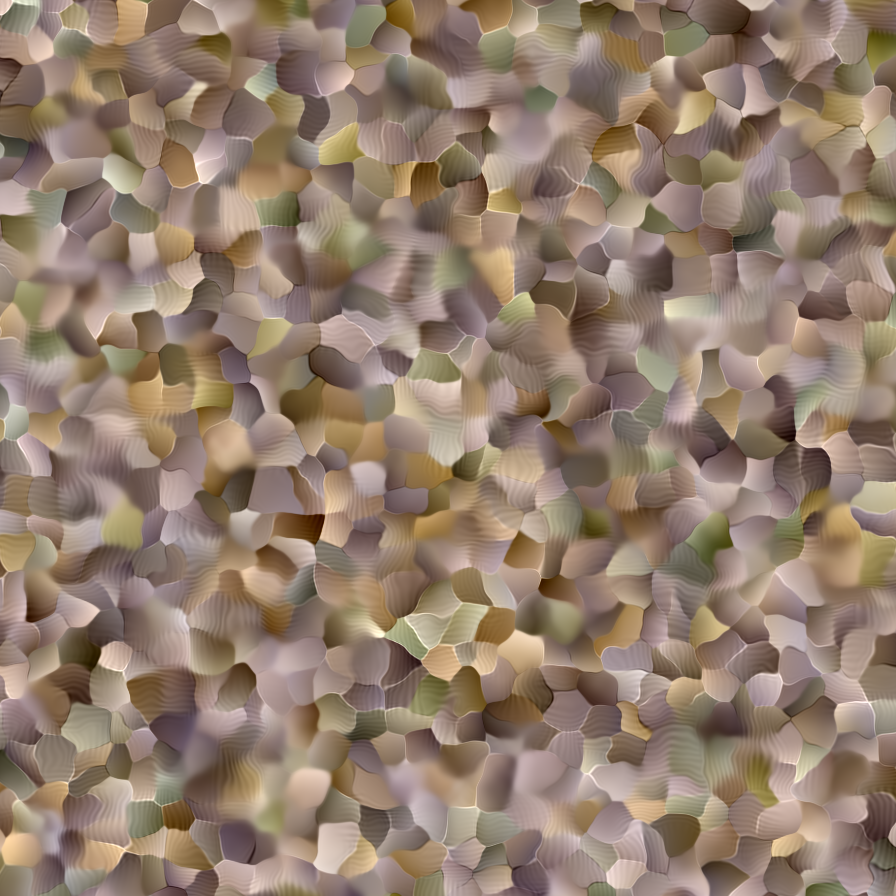
A WebGL 2 fragment shader for this texture:

```glsl
#version 300 es
precision highp float;
// Mosaic of rounded, softly shaded pebble cells with finely rippled seams.
uniform vec2 u_resolution;
out vec4 fragColor;

vec3 hash3(vec2 p) {
  vec3 q = fract(vec3(p.xyx) * vec3(0.1031, 0.1030, 0.0973));
  q += dot(q, q.yxz + 33.33);
  return fract((q.xxy + q.yzz) * q.zyx);
}

vec3 noise3(vec2 p) {
  vec2 i = floor(p), f = fract(p);
  f = f * f * (3.0 - 2.0 * f);
  return mix(mix(hash3(i), hash3(i + vec2(1, 0)), f.x),
             mix(hash3(i + vec2(0, 1)), hash3(i + vec2(1, 1)), f.x), f.y);
}

// Muted stone tones; the cubed terms make strong tints rare.
vec3 cellColor(vec2 id, vec2 offset) {
  vec3 tone = hash3(id + 71.0) * 2.0 - 1.0;
  vec3 slope = hash3(id + 153.0) * 2.0 - 1.0;
  vec3 color = vec3(0.575, 0.49, 0.462);
  color += 0.19 * tone.x + 0.30 * dot(slope.xy, offset);
  float warmth = 0.35 * tone.y + 0.65 * pow(tone.y, 3.0) + 0.5 * slope.z * offset.x;
  float green = 0.25 * tone.z + 0.75 * pow(tone.z, 5.0) + 0.3 * slope.x * offset.y;
  color += warmth * vec3(0.07, 0.015, -0.15);
  color += green * vec3(-0.045, 0.055, -0.045);
  return color;
}

void main() {
  vec2 uv = gl_FragCoord.xy / u_resolution.y;
  vec2 p = uv * 28.0 + 40.0;

  // Bend the grid so that the seams curve.
  p += 0.55 * (noise3(p * 0.9).xy - 0.5) + 0.22 * (noise3(p * 2.1 + 17.0).xy - 0.5);
  vec3 field = noise3(p * 0.8 + 90.0);
  float crisp = smoothstep(0.25, 0.7, field.x);
  float hardness = mix(8.0, 55.0, crisp);

  // Blend the neighbouring cells and keep the two nearest distances.
  vec2 home = floor(p);
  vec3 color = vec3(0.0);
  float total = 0.0, nearest = 9.0, second = 9.0;
  for (int y = -1; y <= 1; y++) {
    for (int x = -1; x <= 1; x++) {
      vec2 id = home + vec2(x, y);
      vec3 h = hash3(id);
      vec2 offset = p - id - 0.5 - 0.8 * (h.xy - 0.5);
      vec2 a = abs(offset) * mix(vec2(1.15, 0.87), vec2(0.87, 1.15), h.z);
      float d = pow(a.x * a.x * a.x + a.y * a.y * a.y, 1.0 / 3.0);
      float weight = exp(-hardness * d);
      color += weight * cellColor(id, offset);
      total += weight;
      second = min(second, max(nearest, d));
      nearest = min(nearest, d);
    }
  }
  color /= total;
  float seam = second - nearest;

  // Broad drift of light and tint across cells.
  vec3 drift = noise3(p * 0.55 + 210.0) - 0.5;
  color += 0.14 * drift.x + 0.09 * drift.y * vec3(0.4, 0.1, -1.0);

  // Thin light or dark seams with a fading echo beside them.
  float polarity = noise3(p * 1.3 + 300.0).y * 2.0 - 0.9;
  float thread = exp(-pow(seam / 0.07, 2.0));
  float echo = cos(seam * 34.0) * exp(-seam * 7.0);
  color += crisp * polarity * (0.22 * thread + 0.07 * echo);

  // Fine horizontal or vertical ripples, faded where too small to resolve.
  float upright = smoothstep(0.42, 0.58, field.y);
  float ripple = mix(sin(p.y * 38.0), sin(p.x * 38.0), upright);
  float reach = smoothstep(0.35, 0.75, field.z) * (0.25 + exp(-seam * 4.0));
  color += 0.04 * ripple * reach * smoothstep(300.0, 480.0, u_resolution.y);

  fragColor = vec4(clamp(color, 0.0, 1.0), 1.0);
}
```
